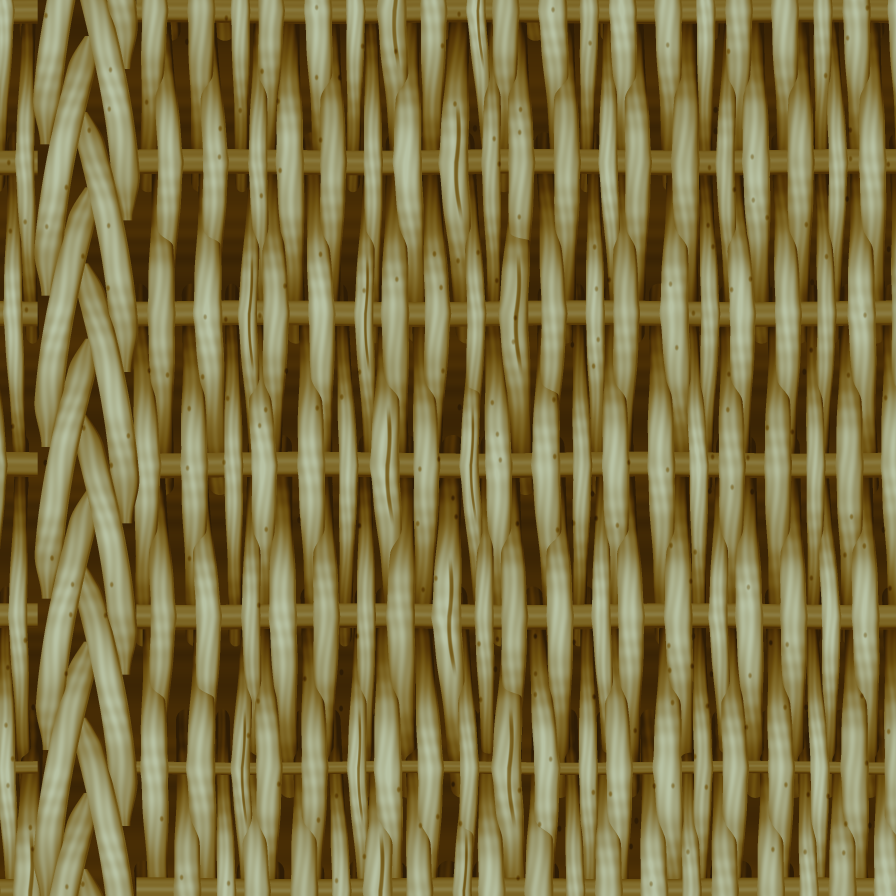
Reproduce this texture procedurally as a WebGL 2 fragment shader.

```glsl
#version 300 es
precision highp float;
// Willow basket weave: bowed upright strands cross level rods, with a braid at the left.
// Every strand is a rounded height field; the highest one at a point is visible,
// and its height and roundness choose a tone from pale straw to deep brown.

#define ROW_STEP 0.169
#define ROW_BASE 0.143
#define STRAND_STEP 0.0434
#define STRAND_WIDTH 0.0148
#define STRAND_REACH 0.100
#define ROD_WIDTH 0.0138
#define BRAID_X 0.097
#define BRAID_LENGTH 0.29
#define BRAID_WIDTH 0.0160
#define GRAIN 0.035
#define SPECK_CELLS vec2(46.0, 30.0)

uniform vec2 u_resolution;
out vec4 outColor;

// Visible surface: height, tone, position across the strand, random seed
struct Surface { float height; float tone; float across; float seed; };

float hash(vec2 p) {
    vec3 q = fract(vec3(p.xyx) * vec3(0.1031, 0.1030, 0.0973));
    q += dot(q, q.yzx + 33.33);
    return fract((q.x + q.y) * q.z);
}

float roundness(float u) { return sqrt(max(1.0 - u * u, 0.0)); }

void lay(inout Surface top, float height, float tone, float u, float seed) {
    if (abs(u) < 1.0 && height > top.height) top = Surface(height, tone, u, seed);
}

float rowHeight(float row) {
    return ROW_BASE + ROW_STEP * row + (row < 0.0 ? 0.032 : 0.0);
}

// Level rods, the lowest full one thinner
void layRod(inout Surface top, vec2 p, float row) {
    if (abs(p.x - BRAID_X) < 0.055) return;
    float width = ROD_WIDTH * (row == 0.0 ? 0.5 : 1.0);
    float u = (p.y - rowHeight(row) - 0.001 * sin(p.x * 17.0 + row)) / width;
    float r = roundness(u - 0.15);
    lay(top, 0.2 + 0.2 * r, 0.2 + 0.42 * r, u, row * 0.13);
}

// Upright strands in groups of two broad and one thin; rows recur in threes
void layStrands(inout Surface top, vec2 p, float row) {
    float kind = mod(row + 1.0, 3.0);
    float start = 0.1615 + 0.0104 * kind + 0.0026 * row;
    float nearest = round((p.x - start) / STRAND_STEP);
    float dy = p.y - rowHeight(row);
    for (float j = -1.0; j <= 1.0; j++) {
        float i = nearest + j;
        float seed = hash(vec2(i + 40.0, kind * 7.0 + 3.0));
        float vary = hash(vec2(i + 11.0, row + 19.0));
        float place = mod(i, 3.0);
        float x = start + STRAND_STEP * i + (place > 0.5 ? 0.007 : 0.0) + 0.005 * (seed - 0.5);
        if (abs(x - BRAID_X) < 0.062) continue;
        float thin = place > 1.5 ? 0.68 : 0.9 + 0.16 * seed;
        float taper = 1.0 - 0.22 * smoothstep(0.04, 0.11, abs(dy));
        float knuckle = 1.0 + 0.08 * exp(-dy * dy * 9000.0);
        float bend = (seed - 0.5) * 0.13 * abs(dy) - 0.03 * dy * vary;
        float u = (p.x - x - bend) / (STRAND_WIDTH * thin * taper * knuckle);
        float bow = 1.0 - dy * dy / (STRAND_REACH * STRAND_REACH);
        float tone = 0.19 + 0.24 * max(bow, -1.6) + 0.52 * roundness(u + 0.12);
        tone += 0.08 * (vary - 0.5) - 0.2 * smoothstep(0.03, 0.13, dy);
        // Occasional lengthwise split
        float split = step(0.87, seed) * (1.0 - smoothstep(0.04, 0.07, abs(dy)));
        tone -= 0.4 * split * (1.0 - smoothstep(0.06, 0.2, abs(u - 0.2 - 0.1 * sin(dy * 60.0))));
        lay(top, bow + 0.5 * roundness(u), tone, u, seed + vary);
    }
}

// Braid: strands leave the middle and slope down to either side in turn
void layBraid(inout Surface top, vec2 p) {
    for (float side = -1.0; side <= 1.0; side += 2.0) {
        float offset = side > 0.0 ? 0.03 : 0.115;
        float first = floor((p.y - offset) / ROW_STEP) + 1.0;
        for (float j = 0.0; j < 2.0; j++) {
            float t = (offset + ROW_STEP * (first + j) - p.y) / BRAID_LENGTH;
            if (t > 1.0) continue;
            float seed = hash(vec2(first + j + 5.0, side + 8.0));
            float axis = -0.004 + 0.048 * sin(t * 1.5708) + 0.004 * (seed - 0.5);
            float ends = smoothstep(-0.08, 0.12, t) * (1.0 - 0.6 * smoothstep(0.82, 1.0, t));
            float u = (side * (p.x - BRAID_X) - axis) / (BRAID_WIDTH * max(ends, 0.1));
            float bow = 1.4 * sin(3.1416 * t) - 0.4;
            float tone = 0.24 + 0.2 * bow + 0.52 * roundness(u + 0.12 * side);
            lay(top, 1.4 + bow + 0.5 * roundness(u), tone, u, seed);
        }
    }
}

// Sparse dark flecks, one candidate per cell
float flecks(vec2 p) {
    vec2 q = p * SPECK_CELLS, cell = floor(q);
    vec2 spot = 0.25 + 0.5 * vec2(hash(cell), hash(cell + 31.0));
    return step(0.84, hash(cell + 73.0)) * (1.0 - smoothstep(0.03, 0.13, length(q - cell - spot)));
}

vec3 willow(float tone) {
    float t = clamp(tone, 0.0, 1.0) * 5.0;
    vec3 c = mix(vec3(0.18, 0.11, 0.02), vec3(0.32, 0.20, 0.02), clamp(t, 0.0, 1.0));
    c = mix(c, vec3(0.43, 0.32, 0.06), clamp(t - 1.0, 0.0, 1.0));
    c = mix(c, vec3(0.51, 0.43, 0.18), clamp(t - 2.0, 0.0, 1.0));
    c = mix(c, vec3(0.60, 0.59, 0.42), clamp(t - 3.0, 0.0, 1.0));
    return mix(c, vec3(0.72, 0.76, 0.64), clamp(t - 4.0, 0.0, 1.0));
}

vec3 basket(vec2 p) {
    Surface top = Surface(-2.6, 0.12, 0.0, 0.0);
    float middle = round((p.y - ROW_BASE) / ROW_STEP);
    for (float j = -1.0; j <= 1.0; j++) {
        layRod(top, p, middle + j);
        layStrands(top, p, middle + j);
    }
    layBraid(top, p);
    float wave = sin(p.y * 43.0 + top.seed * 50.0);
    float grain = sin(top.across * 9.0 + top.seed * 40.0 + 2.0 * wave) + 0.6 * sin(p.y * 170.0 + 4.0 * wave);
    return willow(top.tone + GRAIN * grain - 0.25 * flecks(p));
}

void main() {
    // Nine samples per point smooth every edge
    vec3 sum = vec3(0.0);
    for (int k = 0; k < 9; k++) {
        vec2 shift = (vec2(k % 3, k / 3) - 1.0) / 3.0;
        sum += basket((gl_FragCoord.xy + shift) / u_resolution.y);
    }
    outColor = vec4(sum / 9.0, 1.0);
}
```
